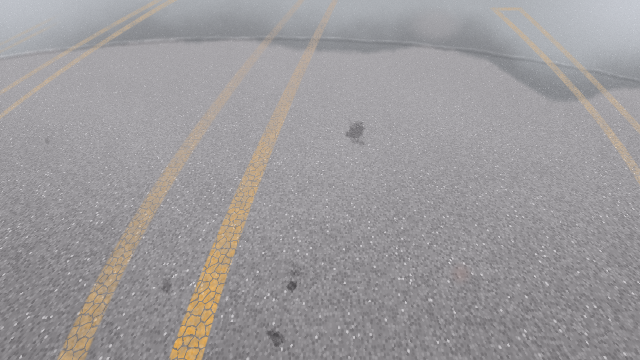
Give the GLSL for this texture, as a Shadertoy shader.

```glsl
// Worn asphalt car park seen at a slant: cracked yellow bay lines and a damp far edge.
// Lines are quadratic curves; grain and cracks are cellular noise on a receding
// ground plane; the damp outline and the mottling come from layered sines.

const float HORIZON = 1.25;       // height where the ground plane would vanish
const float GRAIN_SCALE = 150.0;
const float CRACK_SCALE = 46.0;
const float GRAIN_CONTRAST = 0.19;
const vec3 ROAD_NEAR = vec3(0.535, 0.525, 0.537);
const vec3 ROAD_FAR = vec3(0.655, 0.648, 0.662);
const vec3 DAMP_DARK = vec3(0.530, 0.538, 0.555);
const vec3 DAMP_SHEEN = vec3(0.675, 0.690, 0.710);
const vec3 SKY_GLARE = vec3(0.780, 0.795, 0.825);
const vec3 PAINT_NEAR = vec3(0.900, 0.680, 0.350);
const vec3 PAINT_FAR = vec3(0.760, 0.680, 0.610);

vec2 hash2(vec2 p) {
    vec3 q = fract(p.xyx * vec3(0.1031, 0.1030, 0.0973));
    q += dot(q, q.yzx + 33.33);
    return fract((q.xx + q.yz) * q.zy);
}

// Nearest distance, second distance and random tone of the nearest cell
vec3 cells(vec2 p) {
    vec2 base = floor(p);
    vec3 near = vec3(9.0, 9.0, 0.0);
    for (int j = -1; j <= 1; j++)
    for (int i = -1; i <= 1; i++) {
        vec2 cell = base + vec2(i, j);
        vec2 rnd = hash2(cell + 200.0);
        float d = length(cell + 0.15 + 0.7 * rnd - p);
        if (d < near.x) near = vec3(d, near.x, fract(rnd.x * 7.0 + rnd.y * 13.0));
        else near.y = min(near.y, d);
    }
    return near;
}

float ripple(vec2 p) {
    float sum = 0.0, amp = 0.5;
    for (int i = 0; i < 5; i++) {
        sum += amp * sin(p.x + 1.7 * sin(p.y)) * cos(p.y * 0.9 + sin(p.x * 0.7));
        p = mat2(1.5, 1.2, -1.2, 1.5) * p + 2.3;
        amp *= 0.6;
    }
    return sum;
}

float curve(float t, vec3 k) { return k.x + t * (k.y + t * k.z); }

float stripe(float offset, float halfWidth, float soft) {
    return 1.0 - smoothstep(halfWidth - soft, halfWidth + soft, abs(offset));
}

// Lower outline of the damp ground
float dampEdge(float x) {
    return 0.843 + 0.040 * smoothstep(0.0, 0.5, x) - 0.034 * smoothstep(0.65, 0.95, x)
        + 0.016 * exp(-pow((x - 1.17) / 0.08, 2.0))
        - 0.130 * smoothstep(1.28, 1.56, x) + 0.035 * smoothstep(1.60, 1.78, x);
}

void mainImage(out vec4 fragColor, in vec2 fragCoord) {
    vec2 p = fragCoord / iResolution.y;
    float px = 1.0 / iResolution.y;
    float depth = 1.0 / (HORIZON - p.y);
    vec2 ground = vec2((p.x - 0.9) * depth, 0.9 * depth);
    float nearness = 1.0 - smoothstep(0.2, 1.0, p.y);

    vec3 grain = cells(ground * GRAIN_SCALE);
    vec3 coarse = cells(ground * CRACK_SCALE + 0.25 * ripple(ground * 60.0));
    float mottle = ripple(p * vec2(7.0, 9.0));
    float rough = ripple(p * 75.0);

    // Dry asphalt
    vec3 col = mix(ROAD_NEAR, ROAD_FAR, smoothstep(-0.05, 0.85, p.y));
    col += 0.012 * mottle + 0.012 * rough * nearness;
    col -= 0.025 * smoothstep(0.5, 0.0, p.x) * nearness;

    // Damp ground: dark rim, paler sheen farther in
    float inside = p.y - dampEdge(p.x) + 0.010 * ripple(p * 24.0);
    float damp = smoothstep(-0.006, 0.016, inside);
    vec3 wet = mix(DAMP_DARK, DAMP_SHEEN, smoothstep(0.01, 0.15, inside + 0.03 * mottle));
    wet = mix(wet, ROAD_FAR, 0.6 * smoothstep(1.0, 0.3, length((p - vec2(1.21, 0.93)) / vec2(0.09, 0.06))));
    wet = mix(wet, DAMP_SHEEN, 0.75 * smoothstep(0.35, 0.0, p.x));
    float glare = smoothstep(0.42, 0.0, length((p - vec2(1.80, 1.0)) * vec2(1.0, 1.9)))
        + 0.7 * smoothstep(0.48, 0.0, length((p - vec2(0.0, 1.02)) * vec2(1.0, 2.2)));
    wet = mix(wet, SKY_GLARE, clamp(glare, 0.0, 1.0));
    col = mix(col, wet, damp * 0.95);

    // Long pale seam across the damp part
    float seam = p.y - curve(p.x, vec3(0.843, 0.155, -0.107)) + 0.004 * ripple(p * 18.0);
    col += 0.07 * stripe(seam, 0.002, px) * (0.6 + 0.6 * rough);
    col -= 0.05 * stripe(seam + 0.008, 0.003, 0.004);

    // Dark oily stains: centre, radius, strength
    vec4 stains[6] = vec4[6](vec4(0.984, 0.632, 0.034, 0.75), vec4(0.820, 0.248, 0.026, 0.55),
        vec4(0.812, 0.206, 0.016, 1.0), vec4(0.764, 0.067, 0.024, 0.9),
        vec4(0.460, 0.208, 0.017, 0.6), vec4(0.130, 0.607, 0.015, 0.4));
    for (int i = 0; i < 6; i++) {
        float d = length((p - stains[i].xy) * vec2(1.1, 0.85)) / stains[i].z;
        col -= 0.20 * stains[i].w * smoothstep(0.25, -0.35, d - 0.75 + 0.65 * rough);
    }
    col += vec3(0.035, 0.0, -0.01) * smoothstep(0.04, 0.0, length(p - vec2(1.28, 0.24)));

    // Bay lines: central pair, right loop, left pair and a distant faint pair
    float far = 0.977 - p.y, below = smoothstep(-px, px, far);
    float faded = stripe(p.x - curve(p.y, vec3(0.197, 0.418, 0.223)), mix(0.038, 0.009, p.y), 0.005);
    float bold = stripe(p.x - curve(p.y, vec3(0.514, 0.318, 0.099)), mix(0.046, 0.008, p.y), 0.003);
    float thin = below * stripe(p.x - curve(far, vec3(1.370, 1.113, -0.52)), 0.009 + 0.012 * far, 0.003);
    thin = max(thin, 0.9 * below * stripe(p.x - curve(far, vec3(1.442, 1.08, -0.25)), 0.008 + 0.012 * far, 0.003));
    thin = max(thin, stripe(p.y - 0.975, 0.004, 0.002) * stripe(p.x - 1.408, 0.042, 0.005));
    thin = max(thin, 0.8 * stripe(p.y - curve(p.x, vec3(0.741, 0.64, -0.12)), 0.006, 0.003));
    thin = max(thin, stripe(p.y - curve(p.x, vec3(0.676, 0.78, -0.22)), 0.007, 0.003));
    float leftEnd = 1.0 - smoothstep(0.10, 0.18, p.x);
    thin = max(thin, 0.5 * leftEnd * stripe(abs(p.y - 0.866 - 0.5 * p.x) - 0.010, 0.004, 0.004));

    // Wear: crazed cracks and rubbed patches
    float crack = (1.0 - smoothstep(0.03, 0.20, coarse.y - coarse.x)) * mix(0.35, 0.85, nearness);
    float wear = clamp(0.92 + 0.35 * rough - 0.22 * grain.z, 0.0, 1.0) * (1.0 - crack);
    vec3 paint = mix(PAINT_FAR, PAINT_NEAR, 1.0 - smoothstep(0.0, 0.95, p.y));
    col -= 0.06 * crack * max(bold, 0.6 * faded);
    col = mix(col, mix(paint, PAINT_FAR, 0.25), faded * wear * mix(0.72, 0.5, p.y));
    col = mix(col, paint, bold * wear * mix(1.0, 0.65, p.y));
    col = mix(col, PAINT_FAR + vec3(0.03, 0.02, -0.02), thin * wear * 0.8);

    // Stone grain and scattered pale chips, softening with distance
    float stone = smoothstep(0.85, 0.1, grain.x);
    float focus = mix(0.18, 1.0, nearness) * (1.0 - 0.4 * max(bold, faded));
    col += GRAIN_CONTRAST * (grain.z - 0.5) * stone * focus;
    col += 0.16 * smoothstep(0.975, 0.99, grain.z) * stone * focus;
    fragColor = vec4(clamp(col, 0.0, 1.0), 1.0);
}
```
